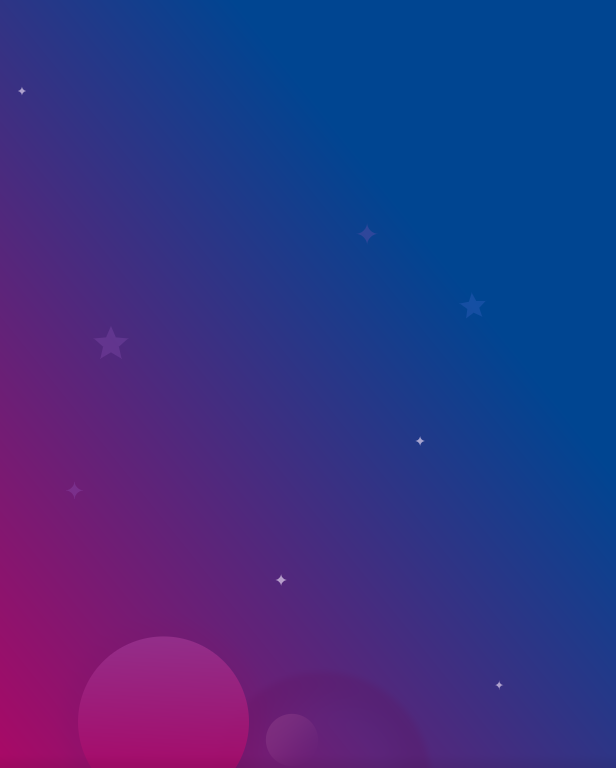
Write a WebGL 2 fragment shader that draws this background.

```glsl
#version 300 es
precision highp float;
// Diagonal magenta-to-blue night sky with tinted stars, small sparkles
// and two glassy planets rising from the lower edge. Shapes are signed
// distances in units of canvas height, blended over a linear gradient.

uniform vec2 u_resolution;
out vec4 fragColor;

const float PI = 3.14159265;

// Sky
const vec3 MAGENTA = vec3(0.665, 0.035, 0.400);
const vec3 BLUE = vec3(0.000, 0.270, 0.570);
const float BLUE_START = 0.69;

// Planets: centre.xy, radius
const vec3 BIG_PLANET = vec3(0.2129, 0.0600, 0.1113);
const vec3 SMALL_PLANET = vec3(0.3802, 0.0365, 0.0340);
const vec3 PLANET_TOP = vec3(0.590, 0.200, 0.560);
const vec3 PLANET_BASE = vec3(0.665, 0.045, 0.420);
const vec3 SMALL_TINT = vec3(0.540, 0.230, 0.530);

// Halos
const vec3 SHADOW_ARC = vec3(0.4200, -0.0160, 0.1450);
const vec3 SHADOW_TINT = vec3(0.370, 0.050, 0.350);
const vec3 HALO_TINT = vec3(0.480, 0.070, 0.410);
const float HALO_SCALE = 1.27;

// Stars and sparkles: centre.xy, radius, opacity
const vec3 STAR_TINT = vec3(0.580, 0.340, 0.740);
const vec3 SPARK_TINT = vec3(0.900, 0.840, 0.940);
const float STAR_INNER = 0.46;
const vec4 SPARKS[6] = vec4[6](
    vec4(0.4780, 0.6955, 0.0134, 0.26),
    vec4(0.0970, 0.3615, 0.0110, 0.30),
    vec4(0.0286, 0.8815, 0.0058, 0.68),
    vec4(0.5470, 0.4258, 0.0064, 0.68),
    vec4(0.3660, 0.2448, 0.0076, 0.68),
    vec4(0.6500, 0.1080, 0.0054, 0.68));
const int TINTED_SPARKS = 2;

// Coverage of a shape from its signed distance, about one pixel wide
float cover(float d) {
    return clamp(0.5 - d * u_resolution.y, 0.0, 1.0);
}

float circle(vec2 p, vec3 c) {
    return length(p - c.xy) - c.z;
}

// Five-pointed star, folded into half of one arm
float star(vec2 p, float radius, float tilt) {
    float sector = 2.0 * PI / 5.0;
    float a = atan(p.x, p.y) + tilt;
    a = abs(mod(a + 0.5 * sector, sector) - 0.5 * sector);
    vec2 q = length(p) * vec2(cos(a), sin(a));
    vec2 tip = vec2(radius, 0.0);
    vec2 notch = STAR_INNER * radius * vec2(cos(0.5 * sector), sin(0.5 * sector));
    vec2 edge = notch - tip;
    return dot(q - tip, normalize(vec2(edge.y, -edge.x)));
}

// Four-pointed sparkle: a square cut by four corner circles
float sparkle(vec2 p, float radius) {
    vec2 q = abs(p);
    float corner = 1.15 * radius;
    float cut = length(vec2(corner - radius, corner)) - length(q - corner);
    return max(cut, max(q.x, q.y) - radius);
}

void main() {
    vec2 uv = gl_FragCoord.xy / u_resolution;
    vec2 p = gl_FragCoord.xy / u_resolution.y;

    // Sky, with its bands parallel to the falling diagonal
    float along = 0.5 * (uv.x + uv.y);
    vec3 color = mix(MAGENTA, BLUE, clamp(along / BLUE_START, 0.0, 1.0));

    // Dark arc behind the small planet, fading inwards
    float arc = circle(p, SHADOW_ARC);
    float arcFade = smoothstep(-0.075, -0.015, arc) * smoothstep(0.004, -0.012, arc);
    color = mix(color, SHADOW_TINT, 0.20 * arcFade);

    // Faint halo around the big planet
    float halo = circle(p, vec3(BIG_PLANET.xy, BIG_PLANET.z * HALO_SCALE));
    color = mix(color, HALO_TINT, 0.12 * smoothstep(0.004, -0.025, halo));

    // Small planet, dissolving towards the lower right
    vec2 s = (p - SMALL_PLANET.xy) / SMALL_PLANET.z;
    float lit = smoothstep(-1.3, 1.2, dot(s, normalize(vec2(-1.0, 1.0))));
    color = mix(color, SMALL_TINT, 0.55 * lit * cover(circle(p, SMALL_PLANET)));

    // Big planet, lilac at its crown and magenta below
    float crown = clamp((p.y - 0.005) / (BIG_PLANET.y + BIG_PLANET.z), 0.0, 1.0);
    vec3 planet = mix(PLANET_BASE, PLANET_TOP, crown);
    color = mix(color, planet, 0.85 * cover(circle(p, BIG_PLANET)));

    // Two five-pointed stars
    float violetStar = cover(star(p - vec2(0.1445, 0.5520), 0.0235, 0.0));
    float blueStar = cover(star(p - vec2(0.6160, 0.6010), 0.0178, 0.10));
    color = mix(color, STAR_TINT, 0.27 * violetStar);
    color = mix(color, vec3(0.22, 0.38, 0.76), 0.36 * blueStar);

    // Sparkles
    for (int i = 0; i < SPARKS.length(); i++) {
        vec4 k = SPARKS[i];
        vec3 tint = i < TINTED_SPARKS ? STAR_TINT : SPARK_TINT;
        color = mix(color, tint, k.w * cover(sparkle(p - k.xy, k.z)));
    }

    // Slight dimming along the lower edge
    color *= 1.0 - 0.06 * smoothstep(0.02, 0.0, p.y);
    fragColor = vec4(color, 1.0);
}
```
